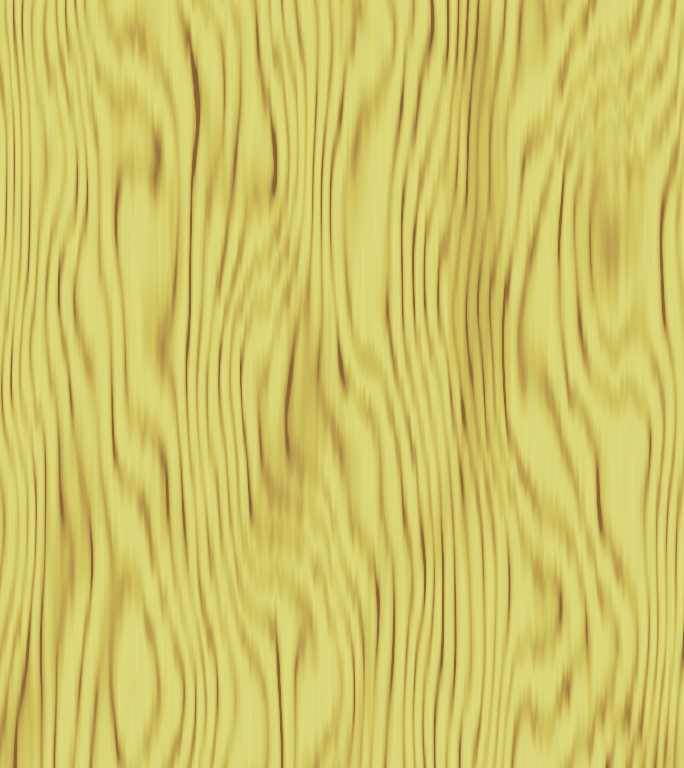
Reproduce this texture procedurally as a WebGL 2 fragment shader.

```glsl
#version 300 es
precision highp float;
// Pale yellow wood veneer: broken vertical grain lines, soft whorls and fibres smeared along the grain.

uniform vec2 u_resolution;
out vec4 fragColor;

// Colours, from open wood to the darkest pores
const vec3 PALE  = vec3(0.862, 0.842, 0.472);
const vec3 HONEY = vec3(0.815, 0.765, 0.370);
const vec3 TAN   = vec3(0.740, 0.630, 0.310);
const vec3 BROWN = vec3(0.530, 0.390, 0.200);

// Grain layout; lengths are in canvas heights
const float LINE_DENSITY  = 40.0;
const float WARP_AMOUNT   = 5.2;
const vec2  WARP_SCALE    = vec2(5.6, 1.9);
const float WOBBLE_AMOUNT = 1.05;
const vec2  WOBBLE_SCALE  = vec2(18.0, 5.0);
const float FIBRE_SHIFT   = 0.026;
const vec2  FIBRE_SCALE   = vec2(115.0, 4.5);
const vec2  DASH_SCALE    = vec2(48.0, 5.0);

// Smear along the grain
const int   TAPS = 15;
const float SMEAR = 0.027;

// Line profile, in fractions of the line spacing
const float HALO_WIDTH = 0.38;
const float CORE_WIDTH = 0.125;
const float HALO_TONE  = 0.45;
const float CORE_TONE  = 0.84;
const float PATCH_TONE = 0.40;
const float FIBRE_CONTRAST = 0.03;

vec2 hash2(vec2 p) {
    vec3 q = fract(p.xyx * vec3(0.1031, 0.1030, 0.0973));
    q += dot(q, q.yzx + 33.33);
    return fract((q.xx + q.yz) * q.zy);
}

float corner(vec2 cell, vec2 offset) {
    float angle = 6.28318 * hash2(cell).x;
    return dot(vec2(cos(angle), sin(angle)), offset);
}

// Gradient noise, roughly -0.7 to 0.7
float noise(vec2 p) {
    vec2 i = floor(p), f = fract(p);
    vec2 u = f * f * f * (f * (f * 6.0 - 15.0) + 10.0);
    vec2 e = vec2(1.0, 0.0);
    float low  = mix(corner(i, f), corner(i + e.xy, f - e.xy), u.x);
    float high = mix(corner(i + e.yx, f - e.yx), corner(i + e.xx, f - e.xx), u.x);
    return mix(low, high, u.y);
}

// Growth field; its contours are the grain lines
float growth(vec2 p) {
    float warp = noise(p * WARP_SCALE + vec2(31.7, 12.3));
    warp += 0.3 * noise(p * WARP_SCALE * 1.9 + vec2(73.1, 45.9));
    float wobble = noise(p * WOBBLE_SCALE + vec2(19.4, 87.6));
    return LINE_DENSITY * p.x + WARP_AMOUNT * warp + WOBBLE_AMOUNT * wobble;
}

// Halo and core of the nearest line
vec2 grainLine(vec2 p, float width) {
    float h = growth(p);
    float d = abs(fract(h) - 0.5);
    vec2 rnd = hash2(vec2(floor(h) + 200.0, 9.0));
    float strength = 0.6 + 0.5 * rnd.x;
    float halo = smoothstep(HALO_WIDTH, 0.0, d) * (0.6 + 0.5 * strength);
    float core = smoothstep(width, 0.0, d) * strength;
    return vec2(halo, core);
}

vec3 woodColour(float tone) {
    vec3 c = mix(PALE, HONEY, smoothstep(0.0, 0.36, tone));
    c = mix(c, TAN, smoothstep(0.30, 0.66, tone));
    return mix(c, BROWN, smoothstep(0.62, 1.05, tone));
}

void main() {
    vec2 p = gl_FragCoord.xy / u_resolution.y;

    // Long fibres slide against each other along the grain
    float fibre = noise(p * FIBRE_SCALE + vec2(7.3, 51.2));
    float fineFibre = noise(p * vec2(230.0, 9.0) + vec2(64.8, 5.1));
    vec2 frayed = p + vec2(0.0, FIBRE_SHIFT * (fibre + 0.6 * fineFibre));

    // Line crowding sets the narrowest core that stays smooth
    vec2 e = vec2(0.0015, 0.0);
    float slope = abs(growth(p + e) - growth(p - e)) / (2.0 * e.x);
    float width = max(CORE_WIDTH, 1.3 * slope / u_resolution.y);

    // Weighted average along the grain
    vec2 line = vec2(0.0);
    float total = 0.0;
    for (int i = 0; i < TAPS; i++) {
        float t = (float(i) + 0.5) / float(TAPS) * 2.0 - 1.0;
        float weight = 1.0 - t * t;
        line += weight * grainLine(frayed + vec2(0.0, SMEAR * t), width);
        total += weight;
    }
    line /= total;

    // Cores break into tapered dashes and fade where the grain opens out
    float dash = smoothstep(-0.38, 0.36, noise(p * DASH_SCALE + vec2(11.2, 66.5)));
    float core = line.y * CORE_WIDTH / width;
    core *= mix(0.45, 1.0, smoothstep(8.0, 34.0, slope));
    core *= mix(0.22, 1.0, dash) * clamp(1.0 + 0.9 * fibre, 0.5, 1.4);
    float halo = line.x * mix(0.75, 1.15, dash);

    // Broad honey patches, streaked by the fibres
    float patches = noise(p * vec2(9.0, 3.0) + vec2(3.9, 28.4));
    patches = smoothstep(0.05, 0.55, patches + 0.25 * fibre);

    float tone = HALO_TONE * halo + CORE_TONE * core;
    tone += PATCH_TONE * patches * (1.0 - 0.6 * min(halo, 1.0));
    tone += 0.16 * fibre * smoothstep(0.0, 0.3, tone);

    vec3 colour = woodColour(max(tone, 0.0));
    colour *= 1.0 + FIBRE_CONTRAST * (fineFibre + 0.5 * fibre);
    fragColor = vec4(clamp(colour, 0.0, 1.0), 1.0);
}
```
